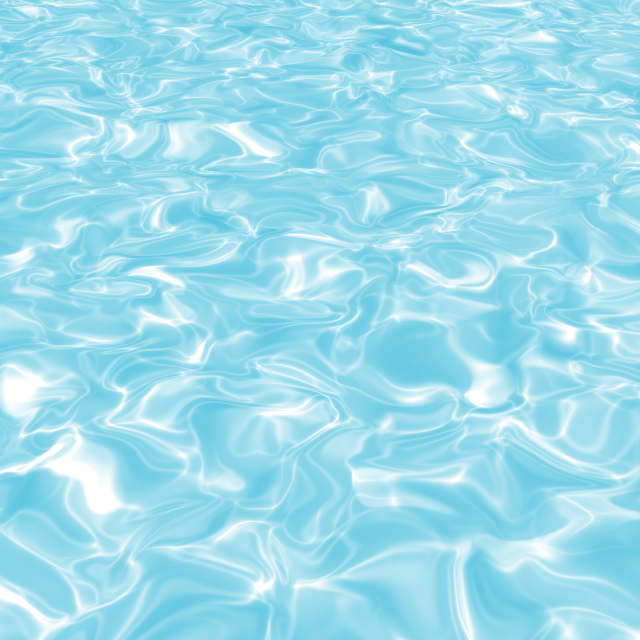
A Shadertoy shader for this texture:

```glsl
// Sunlit pool water in perspective, with caustic filaments and rippled reflections.

const vec3 DEEP_BLUE = vec3(0.36, 0.775, 0.88);
const vec3 SUN_WHITE = vec3(1.0);

const float HORIZON = 1.6;         // height of the vanishing line
const float PLANE_TILT = 1.9;      // flattening of the water plane
const float WAVE_DENSITY = 8.6;    // waves per unit of the plane
const float SWELL_WARP = 0.6;      // bending by slow swell
const float CHOP_WARP = 0.3;       // bending by short chop
const float RIPPLE = 0.35;         // sideways zigzag by short ripples
const float BASE_TONE = 0.215;
const float VEIL_GAIN = 0.30;
const float FILAMENT_GAIN = 0.60;
const float FILAMENT_WIDTH = 0.032;
const float THREAD_GAIN = 0.42;
const float THREAD_WIDTH = 0.045;
const float HAIR_GAIN = 0.30;
const float HAIR_WIDTH = 0.07;
const float LOOP_GAIN = 0.24;
const float LOOP_COUNT = 20.0;
const float GLINT_GAIN = 0.34;
const int SAMPLES = 2;             // antialiasing samples per axis

// Random gradient in -1..1 for a lattice point
vec2 hashGradient(vec2 cell) {
    vec3 h = fract(cell.xyx * vec3(0.1031, 0.1030, 0.0973));
    h += dot(h, h.yzx + 33.33);
    return fract((h.xx + h.yz) * h.zy) * 2.0 - 1.0;
}

// Smooth gradient noise, roughly -0.7..0.7
float noise(vec2 p) {
    vec2 i = floor(p), f = p - i;
    vec2 u = f * f * f * (f * (f * 6.0 - 15.0) + 10.0);
    vec2 e = vec2(1.0, 0.0);
    float low = mix(dot(hashGradient(i), f),
                    dot(hashGradient(i + e), f - e), u.x);
    float high = mix(dot(hashGradient(i + e.yx), f - e.yx),
                     dot(hashGradient(i + 1.0), f - 1.0), u.x);
    return 1.5 * mix(low, high, u.y);
}

// Bright line where the field crosses zero
float ridge(float field, float width) {
    float x = field / width;
    return 1.0 / (1.0 + x * x);
}

// Canvas position to a point on the receding water plane
vec2 waterPlane(vec2 uv) {
    float s = 1.0 / (HORIZON - uv.y);
    return WAVE_DENSITY * s * vec2(uv.x - 0.5, PLANE_TILT) + vec2(40.3, 17.6);
}

// Refraction: slow swell, short chop, then sideways ripples
vec2 refractPlane(vec2 p) {
    p += SWELL_WARP * vec2(noise(p * 0.7 + 7.1), noise(p * 0.7 + 31.7));
    p += CHOP_WARP * vec2(noise(p * 1.8 + 53.2), noise(p * 1.8 + 11.4));
    p.x += RIPPLE * noise(p * vec2(0.7, 1.8) + 83.5);
    return p;
}

float waterTone(vec2 uv) {
    float far = smoothstep(0.35, 1.0, uv.y);
    vec2 plane = waterPlane(uv);
    vec2 p = refractPlane(plane);
    vec2 leaning = mat2(0.8, -0.6, 0.6, 0.8) * p;

    // Soft light and shade below the surface
    float shade = noise(p * 0.7 + 3.3);
    float detail = noise(p * 1.9 + 61.8);
    float tone = BASE_TONE + VEIL_GAIN * (0.55 * shade + 0.8 * detail);

    // Calm and busy regions
    float region = noise(plane * 0.4 + 91.0);
    float busy = smoothstep(-0.4, 0.2, region);

    // Broad caustic filaments, leaning up to the right
    float strength = smoothstep(-0.35, 0.4, noise(plane * 0.8 + 37.0));
    tone += FILAMENT_GAIN * strength * mix(1.0, 0.65, far)
          * ridge(noise(leaning * vec2(0.6, 0.75) + 22.9), FILAMENT_WIDTH);

    // Fine threads, then hair lines between them
    float threadMask = smoothstep(-0.35, 0.35, detail - 0.4 * shade);
    tone += THREAD_GAIN * threadMask * mix(1.0, 0.85, far)
          * ridge(noise(leaning * 1.35 + 71.3), THREAD_WIDTH);
    float hairMask = smoothstep(-0.3, 0.4, noise(p * 1.1 + 5.7));
    tone += HAIR_GAIN * hairMask * (0.4 + 0.6 * busy) * mix(1.0, 0.8, far)
          * ridge(noise(leaning * 2.4 + 28.4), HAIR_WIDTH);

    // Nested loops of reflected sky
    float swell = noise(p * 0.9 + 45.6);
    float loops = 0.5 + 0.5 * sin(LOOP_COUNT * swell + 5.0 * detail);
    loops *= loops;
    tone += LOOP_GAIN * (0.3 + 0.7 * busy) * loops * loops;

    // Small white glints with crisp edges
    float glint = smoothstep(0.26, 0.40, noise(p * 1.15 + 14.2) + 0.15 * detail);
    tone += GLINT_GAIN * glint * (0.7 + 1.2 * detail) * mix(1.0, 0.5, far);

    // Distant haze lifts the shadows
    return tone + 0.05 * far * uv.x;
}

void mainImage(out vec4 fragColor, in vec2 fragCoord) {
    float tone = 0.0;
    for (int j = 0; j < SAMPLES; j++) {
        for (int i = 0; i < SAMPLES; i++) {
            vec2 offset = (vec2(i, j) + 0.5) / float(SAMPLES) - 0.5;
            tone += clamp(waterTone((fragCoord + offset) / iResolution.xy), -0.02, 1.0);
        }
    }
    tone /= float(SAMPLES * SAMPLES);
    fragColor = vec4(mix(DEEP_BLUE, SUN_WHITE, tone), 1.0);
}
```
